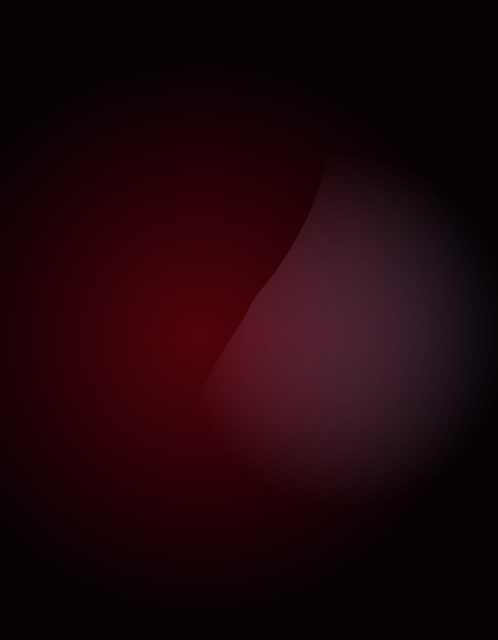
Give the GLSL for this background, as a WebGL 1 fragment shader.

```glsl
precision highp float;

uniform vec2 u_resolution;

#define BASE_COLOR vec3(0.018, 0.003, 0.013)
#define GLOW_COLOR vec3(0.310, 0.004, 0.028)
#define PANE_COLOR vec3(0.125, 0.130, 0.165)
#define GLOW_CENTER vec2(-0.0755, -0.027)
#define GLOW_RADIUS 0.443
#define PANE_CENTER vec2(0.152, -0.017)
#define PANE_RADII vec2(0.260, 0.280)
#define RING_COUNT 13.0
#define RING_STRENGTH 0.35
#define DOT_CENTER vec2(-0.069, -0.042)
#define DOT_SPACING 0.0095
#define DOT_STRENGTH 0.025

// Linear ramp with faint concentric steps
float ringed(float level) {
  float scaled = level * RING_COUNT;
  float stepped = floor(scaled) + smoothstep(0.4, 0.6, fract(scaled));
  return mix(level, stepped / RING_COUNT, RING_STRENGTH);
}

// Horizontal position of the S-shaped pane edge at height y
float paneEdge(float y) {
  float notch = (y - 0.035) / 0.025;
  float curve = mix(-0.098, 0.120, smoothstep(-0.21, 0.27, y));
  return curve - 0.005 * exp(-notch * notch);
}

// Elliptical haze inside the pane
float paneHaze(vec2 p) {
  vec2 q = (p - PANE_CENTER) / PANE_RADII;
  return pow(max(1.0 - dot(q, q), 0.0), 1.15);
}

// Slanted grid of tiny dots, fading out from its center
float dotPatch(vec2 p, float pixel) {
  vec2 q = p - DOT_CENTER;
  float fade = 1.0 - smoothstep(0.5, 1.0, length(q / vec2(0.026, 0.042)));
  vec2 grid = mat2(0.94, 0.34, -0.34, 0.94) * q / DOT_SPACING;
  float d = length(fract(grid) - 0.5) * DOT_SPACING;
  return fade * (1.0 - smoothstep(0.0006, 0.0006 + pixel, d));
}

void main() {
  float pixel = 1.0 / u_resolution.y;
  vec2 p = (gl_FragCoord.xy - 0.5 * u_resolution) * pixel;

  // Red glow
  float glow = max(1.0 - length(p - GLOW_CENTER) / GLOW_RADIUS, 0.0);
  vec3 color = BASE_COLOR + GLOW_COLOR * ringed(glow);

  // Pale pane to the right of the curve
  float inside = smoothstep(-pixel, pixel, p.x - paneEdge(p.y));
  color += PANE_COLOR * ringed(paneHaze(p)) * inside;

  // Dot texture
  color += DOT_STRENGTH * dotPatch(p, pixel) * (1.0 - inside);

  gl_FragColor = vec4(color, 1.0);
}
```
